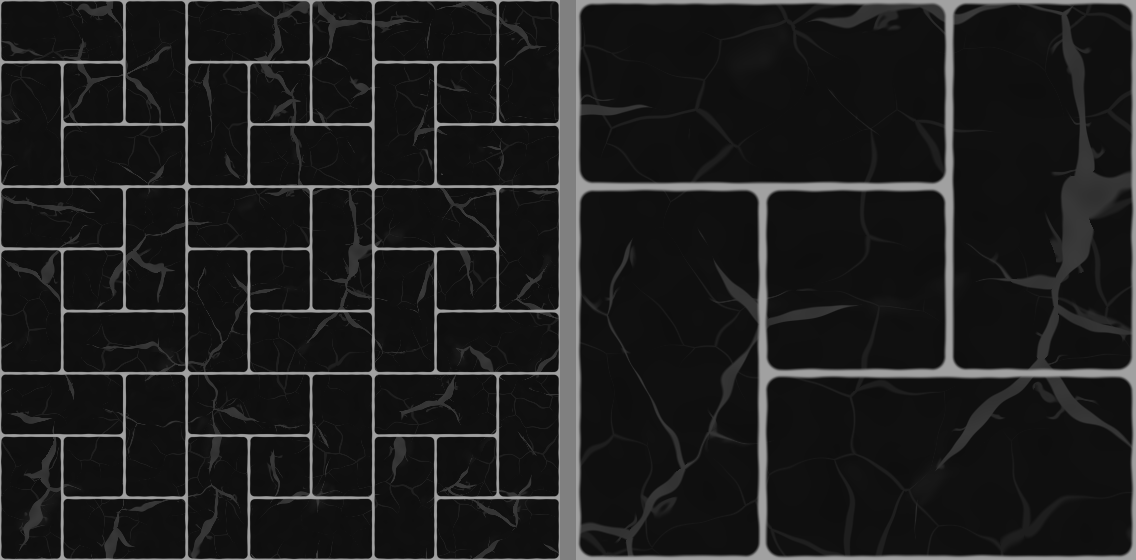
Left: the whole. Right: its middle third, enlarged.
This texture is drawn by a three.js fragment shader. Its source:

```glsl
// Black marble paving: 3 x 3 pinwheels, each of four 2:1 slabs around a square,
// with pale grout. The slabs come from a rotated box distance, the veins from
// warped Voronoi edges whose width follows wrapping gradient noise.
varying vec2 vUv;

vec2 hash2(vec2 p) {
  vec3 q = fract(p.xyx * vec3(0.1031, 0.1030, 0.0973));
  q += dot(q, q.yzx + 33.33);
  return fract((q.xx + q.yz) * q.zy);
}

// Gradient noise that repeats after one unit of uv
float corner(vec2 cell, vec2 offset, float period) {
  float angle = 6.28318 * hash2(mod(cell, period) + period).x;
  return dot(vec2(cos(angle), sin(angle)), offset);
}

float noise(vec2 uv, float period) {
  vec2 p = uv * period, i = floor(p), f = p - i;
  vec2 s = f * f * f * (f * (f * 6.0 - 15.0) + 10.0);
  vec2 e = vec2(1.0, 0.0);
  float low = mix(corner(i, f, period), corner(i + e, f - e, period), s.x);
  float high = mix(corner(i + e.yx, f - e.yx, period), corner(i + 1.0, f - 1.0, period), s.x);
  return mix(low, high, s.y);
}

float fbm(vec2 uv, float period) {
  float sum = 0.0, gain = 1.0;
  for (int i = 0; i < 4; i++) {
    sum += gain * noise(uv, period);
    uv += 0.173;
    period *= 2.0;
    gain *= 0.5;
  }
  return sum;
}

// Distance to the border between the two nearest scattered points
float crackDistance(vec2 uv, float period) {
  vec2 p = uv * period, i = floor(p), f = p - i;
  vec2 nearest = vec2(8.0), second = vec2(8.0);
  for (int y = -1; y <= 1; y++) {
    for (int x = -1; x <= 1; x++) {
      vec2 cell = vec2(float(x), float(y));
      vec2 r = cell + hash2(mod(i + cell, period) + period) - f;
      if (dot(r, r) < dot(nearest, nearest)) {
        second = nearest;
        nearest = r;
      } else if (dot(r, r) < dot(second, second)) {
        second = r;
      }
    }
  }
  return dot(0.5 * (nearest + second), normalize(second - nearest));
}

float roundedBox(vec2 p, vec2 halfSize) {
  vec2 q = abs(p) - halfSize + 0.023 + 0.07;
  return length(max(q, 0.0)) + min(max(q.x, q.y), 0.0) - 0.07;
}

// Distance to the slabs of one pinwheel, three cells wide
float slabDistance(vec2 uv) {
  vec2 p = fract(uv * 3.0) * 3.0 - 1.5;
  float d = roundedBox(p, vec2(0.5));
  for (int i = 0; i < 4; i++) {
    d = min(d, roundedBox(p - vec2(-0.5, 1.0), vec2(1.0, 0.5)));
    p = vec2(-p.y, p.x);
  }
  return d;
}

void main() {
  vec2 uv = vUv;
  vec2 warped = uv + 0.04 * vec2(fbm(uv, 6.0), fbm(uv + 0.37, 6.0));

  // Broad branching veins that swell and fade out
  float crack = crackDistance(warped, 8.0);
  float width = 0.008 + 0.085 * fbm(uv + 0.21, 9.0);
  float vein = smoothstep(-0.007, 0.007, width - crack);

  // Loose filaments flowing beside the broad veins
  float strand = abs(fbm(warped + 0.43, 13.0));
  float filament = smoothstep(0.045, 0.01, strand) * smoothstep(0.02, -0.02, crack - 3.0 * width);

  // Hairline veins and cloudy stains
  float hairWidth = 0.002 + 0.07 * noise(uv + 0.61, 13.0);
  float hair = smoothstep(-0.015, 0.015, hairWidth - crackDistance(warped + 0.29, 19.0));
  float stain = smoothstep(0.25, 0.6, fbm(warped + 0.77, 11.0)) * smoothstep(0.2, 0.02, crack);

  vec3 color = vec3(0.06 + 0.008 * noise(uv, 40.0));
  color = mix(color, vec3(0.13), max(0.85 * hair, 0.5 * stain));
  color = mix(color, vec3(0.18), 0.8 * filament);
  color = mix(color, vec3(0.21 + 0.04 * noise(uv, 50.0)), vein);

  // Grout with wavering edges and a few chipped slab rims
  float edge = slabDistance(uv) + 0.008 * noise(uv, 60.0);
  float chip = noise(uv + 0.53, 20.0) + 0.06 * noise(uv, 90.0);
  edge += 0.11 * smoothstep(0.54, 0.6, chip);
  vec3 grout = vec3(mix(0.53, 0.63, smoothstep(0.0, 0.016, edge)));
  color = mix(color, grout, smoothstep(-0.01, 0.01, edge));

  gl_FragColor = vec4(color, 1.0);
}
```
